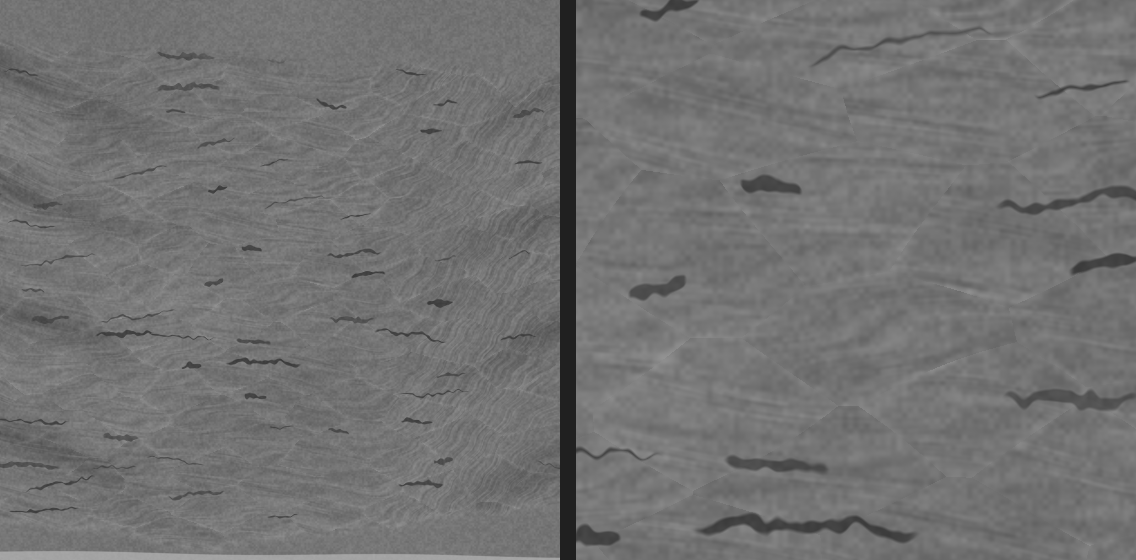
Left: the whole. Right: its middle third, enlarged.
Give the GLSL for this texture, as a Shadertoy shader.

```glsl
// Grey woven fibre sheet: lens-shaped scales, fine strands, ragged cracks and side folds.
#define BASE_GREY 0.457
#define CRACK_GREY 0.25
#define STRIP_GREY 0.64
#define SCALE_SIZE vec2(0.165, 0.085)
#define CRACK_CELL vec2(0.14, 0.052)
#define CRACK_SHARE 0.50
#define SEAM_LIGHT 0.038
#define STRAND_CONTRAST 0.11
#define GRAIN_CONTRAST 0.085
#define FOLD_DARK 0.085
#define FOLD_PERIOD 0.215

float hash(vec2 p) {
    vec3 q = fract(vec3(p.xyx) * 0.1031);
    q += dot(q, q.yzx + 33.33);
    return fract((q.x + q.y) * q.z);
}

vec2 hash2(vec2 p) { return vec2(hash(p), hash(p + 71.7)); }

float noise(vec2 p) {
    vec2 i = floor(p), f = fract(p);
    f = f * f * (3.0 - 2.0 * f);
    return mix(mix(hash(i), hash(i + vec2(1, 0)), f.x),
               mix(hash(i + vec2(0, 1)), hash(i + vec2(1, 1)), f.x), f.y);
}

// Jittered cells on a diamond lattice: xy = cell id, z = seam distance, w = height in cell
vec4 scales(vec2 p) {
    vec2 s = p / SCALE_SIZE;
    vec2 g = vec2(s.x + s.y, s.x - s.y);
    vec2 base = floor(g), id = base, offset = vec2(0.0);
    float near = 9.0, second = 9.0;
    for (int j = -1; j <= 1; j++)
    for (int i = -1; i <= 1; i++) {
        vec2 cell = base + vec2(i, j);
        vec2 d = cell + 0.5 + 0.5 * (hash2(cell + 40.0) - 0.5) - g;
        float dist = length(d);
        if (dist < near) { second = near; near = dist; id = cell; offset = d; }
        else second = min(second, dist);
    }
    return vec4(id, second - near, offset.y - offset.x);
}

// Ragged, tapered, nearly level splits scattered on a jittered grid
float cracks(vec2 p, float edge) {
    vec2 base = floor(p / CRACK_CELL);
    float wobble = 0.012 * (noise(vec2(p.x * 32.0, p.y * 18.0)) - 0.5)
                 + 0.007 * (noise(vec2(p.x * 110.0, p.y * 40.0)) - 0.5);
    float ragged = noise(p * vec2(150.0, 90.0));
    float dark = 0.0;
    for (int j = -1; j <= 1; j++)
    for (int i = -1; i <= 1; i++) {
        vec2 cell = base + vec2(i, j);
        vec2 r = hash2(cell + 13.0), shape = hash2(cell + 157.0);
        if (hash(cell + 311.0) > CRACK_SHARE) continue;
        vec2 d = p - (cell + 0.2 + 0.6 * r) * CRACK_CELL;
        float halfLength = mix(0.018, 0.075, shape.x * shape.x);
        float t = abs(d.x) / halfLength;
        float thickness = mix(0.0012, 0.0058, shape.y * shape.y)
                        * sqrt(max(1.0 - t * t, 0.0)) * (0.35 + 1.2 * ragged);
        float gap = abs(d.y - d.x * (r.x - 0.4) * 0.35 + wobble) - thickness;
        float cover = 1.0 - smoothstep(-edge, edge, gap);
        dark = max(dark, cover * smoothstep(1.0, 0.85, t) * (0.65 + 0.35 * r.y));
    }
    return dark;
}

// Soft dark folds that run inward and down from both sides
float folds(vec2 p) {
    float left = 0.5 + 0.5 * cos(6.2832 * (p.y + 0.38 * p.x - 0.88) / FOLD_PERIOD);
    float right = 0.5 + 0.5 * cos(6.2832 * (p.y + 0.38 * (1.0 - p.x) - 0.83) / FOLD_PERIOD);
    return pow(left, 4.0) * smoothstep(0.34, 0.02, p.x)
         + 0.75 * pow(right, 4.0) * smoothstep(0.7, 1.0, p.x);
}

void mainImage(out vec4 fragColor, in vec2 fragCoord) {
    vec2 p = fragCoord / iResolution.xy;
    float edge = max(0.0013, 0.8 / iResolution.y);
    vec2 warp = vec2(noise(p * 7.0), noise(p * 7.0 + 31.0)) - 0.5;
    vec2 q = p + warp * vec2(0.05, 0.025);

    // Extent of the woven part
    float top = 0.935 - 0.07 * p.x + 0.03 * (noise(vec2(p.x * 16.0, 3.0)) - 0.5);
    float bottom = 0.018 + 0.13 * abs(p.x - 0.38) + 0.016 * (noise(vec2(p.x * 18.0, 8.0)) - 0.5);
    float woven = smoothstep(bottom - 0.006, bottom + 0.012, p.y)
                * (1.0 - smoothstep(top - 0.025, top + 0.01, p.y));

    // Scales with pale seams and strands tilted per scale
    vec4 scale = scales(q);
    float sideTilt = 0.35 * (smoothstep(0.65, 1.0, p.x) - smoothstep(0.35, 0.0, p.x));
    float tilt = 0.4 * (hash(scale.xy + 9.0) - 0.5) + sideTilt;
    float across = q.y - tilt * q.x + 0.004 * sin(q.x * 40.0 + 6.0 * scale.w);
    float strands = 0.6 * noise(vec2(q.x * 16.0, across * 170.0))
                  + 0.4 * noise(vec2(q.x * 38.0, across * 330.0)) - 0.5;
    float seam = smoothstep(0.13, 0.0, scale.z) * smoothstep(0.2, 0.75, noise(p * 22.0 + 5.0));
    float weave = STRAND_CONTRAST * strands + SEAM_LIGHT * seam
                + 0.022 * (hash(scale.xy + 27.0) - 0.5) - 0.012 * scale.w
                - FOLD_DARK * folds(p + warp * 0.04);

    // Grain, broad tone and pale fringe along the lower hem
    float grain = 0.6 * noise(p * 310.0) + 0.4 * noise(p * 150.0 + 17.0) - 0.5;
    float hem = exp(-pow((p.y - bottom - 0.006) / 0.008, 2.0)) * noise(p * vec2(60.0, 140.0));
    float grey = BASE_GREY + GRAIN_CONTRAST * grain + 0.03 * (noise(p * 4.0 + 50.0) - 0.5);
    grey += woven * weave + 0.06 * hem;
    grey = mix(grey, CRACK_GREY + 0.06 * grain, woven * cracks(p, edge));

    // Bright strip under the sheet
    float rim = 0.015 - 0.009 * p.x + 0.002 * sin(p.x * 11.0);
    grey = mix(grey, STRIP_GREY + 0.03 * grain, 1.0 - smoothstep(rim - edge, rim + edge, p.y));
    fragColor = vec4(vec3(grey), 1.0);
}
```
